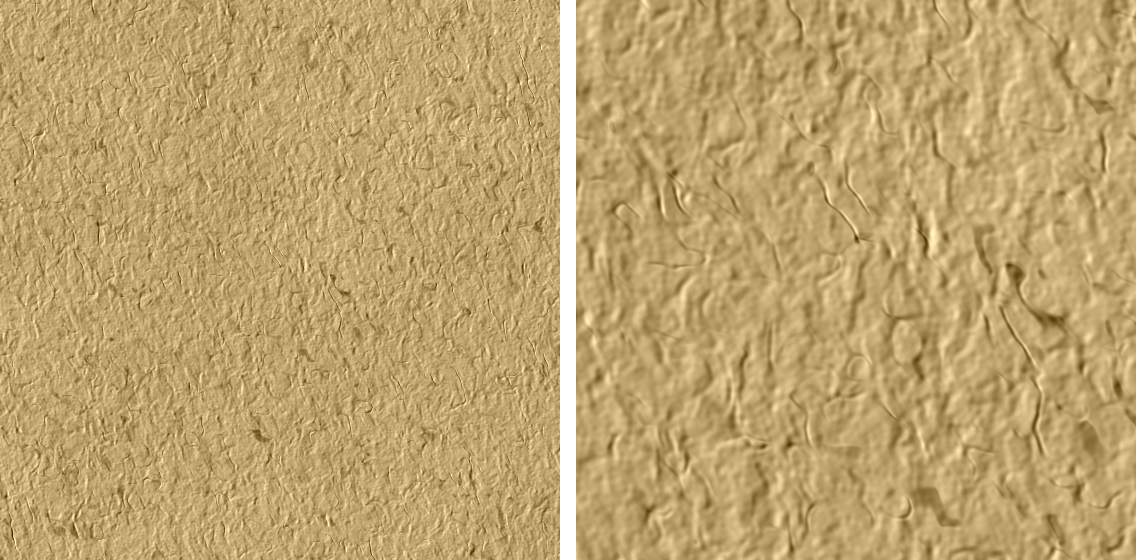
Left, the full canvas; right, a detail of the centre.
A Shadertoy shader for this texture:

```glsl
// Rough tan fibre board: fine upright grain, short broken creases and small pits in raking light.

float hash(vec2 p) {
    return fract(sin(dot(p, vec2(127.1, 311.7))) * 43758.5453);
}

float noise(vec2 p) {
    vec2 i = floor(p), f = fract(p);
    f = f * f * (3.0 - 2.0 * f);
    return mix(mix(hash(i), hash(i + vec2(1, 0)), f.x),
               mix(hash(i + vec2(0, 1)), hash(i + vec2(1, 1)), f.x), f.y);
}

// Crumples the sheet and leans its grain a little to the left
vec2 warp(vec2 p) {
    vec2 bend = vec2(noise(p * 27.0), noise(p * 31.0 + 40.0)) - 0.5;
    vec2 kink = vec2(noise(p * 95.0 + 17.0), noise(p * 95.0 + 71.0)) - 0.5;
    return p + bend * 0.016 + kink * 0.006 + vec2(0.25 * p.y, 0.0);
}

// Thin broken lines along the mid level of a noise field
float creases(vec2 q, vec2 scale, float width) {
    float line = abs(noise(q * scale + 7.3) - 0.5);
    float gaps = smoothstep(0.42, 0.85, noise(q * scale * 1.1 + 61.0));
    return (1.0 - smoothstep(0.0, width, line)) * gaps;
}

float grooves(vec2 q) {
    vec2 turned = mat2(0.8, 0.6, -0.6, 0.8) * q;
    return creases(q, vec2(66, 36), 0.15) + 0.7 * creases(turned, vec2(62, 78), 0.17);
}

float height(vec2 p) {
    vec2 q = warp(p);
    float h = 0.85 * noise(q * vec2(108, 56));
    h += 0.6 * noise(mat2(0.96, 0.28, -0.28, 0.96) * q * vec2(185, 115));
    h += 0.3 * noise(mat2(0.8, -0.6, 0.6, 0.8) * p * 270.0);
    return h - 0.4 * grooves(q);
}

// Sparse ragged pits, gathered in loose groups
float pits(vec2 q) {
    float groups = smoothstep(0.55, 0.85, noise(q * vec2(34, 27) + 5.0));
    return smoothstep(0.72, 0.92, noise(q * vec2(120, 78) + 33.0)) * groups;
}

void mainImage(out vec4 fragColor, in vec2 fragCoord) {
    vec2 p = fragCoord / iResolution.y;
    vec2 q = warp(p);

    // Relief lit from the upper left
    vec2 towardLight = vec2(-0.88, 0.47) * 0.0022;
    float relief = height(p) - height(p + towardLight);
    float shade = 0.53 * relief;

    // Shadow inside creases and pits
    shade -= 0.09 * grooves(q) + 0.2 * pits(q);

    // Faint cloudy tone across the sheet
    shade += 0.035 * (noise(p * 5.0 + 2.0) - 0.5) + 0.03 * (noise(p * 17.0 + 8.0) - 0.5);

    vec3 board = vec3(0.762, 0.652, 0.442);
    fragColor = vec4(clamp(board + shade, 0.0, 1.0), 1.0);
}
```
